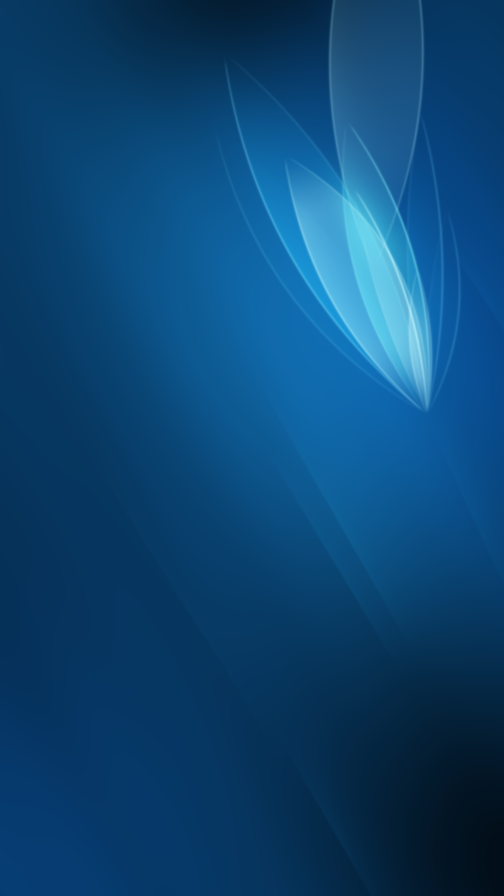
Write a Shadertoy shader that draws this background.

```glsl
// A cluster of translucent light petals over a deep blue slanted haze.
// Petals are parabolic leaves around an axis, composited as screened light;
// the backdrop is made of slanted gaussian glows, fine streaks and sine folds.

#define ASPECT 0.5625
#define ROOT vec2(0.4766, 0.5378)
#define SLANT vec2(0.498, -0.867)
#define RIM_WIDTH 0.0016
#define FOLD_STRENGTH 0.018
#define BASE_BLUE vec3(0.025, 0.215, 0.375)
#define HAZE_BLUE vec3(0.035, 0.185, 0.265)
#define ROYAL_BLUE vec3(0.0, 0.08, 0.24)
#define AZURE vec3(0.06, 0.43, 0.74)
#define CYAN vec3(0.25, 0.85, 0.92)
#define PALE vec3(0.62, 0.86, 0.95)

// Gaussian ellipse; size.x lies across the slant, size.y along it.
float glow(vec2 p, vec2 center, vec2 size) {
    vec2 q = p - center;
    vec2 local = vec2(dot(q, vec2(-SLANT.y, SLANT.x)), dot(q, SLANT)) / size;
    return exp(-dot(local, local));
}

// Screen blending keeps overlapping light below white.
void addLight(inout vec3 color, vec3 light) {
    color += light * (1.0 - color);
}

// Fine line from a to b with a soft sheet of light on its upper right.
float streak(vec2 p, vec2 a, vec2 b, float softness) {
    vec2 axis = b - a;
    float len = length(axis);
    vec2 dir = axis / len;
    float t = clamp(dot(p - a, dir) / len, 0.0, 1.0);
    float side = dot(p - a, vec2(-dir.y, dir.x));
    float line = exp(-pow(side / RIM_WIDTH, 2.0));
    float sheet = smoothstep(-0.003, 0.003, side) * exp(-max(side, 0.0) / softness);
    float fade = 4.0 * t * (1.0 - t);
    return fade * fade * (0.4 * line + sheet);
}

// bulge: left and right width; gain: body, left rim, right rim;
// fadeStart: position along the axis where the body begins to vanish.
void petal(inout vec3 color, vec2 p, vec2 root, vec2 tip, vec2 bulge,
           vec3 tint, vec3 gain, float fadeStart) {
    vec2 axis = tip - root;
    float len = length(axis);
    vec2 dir = axis / len;
    float t = dot(p - root, dir) / len;
    float side = dot(p - root, vec2(dir.y, -dir.x));
    float arch = max(4.0 * t * (1.0 - t), 0.0);
    float fromLeft = side + bulge.x * arch;
    float fromRight = bulge.y * arch - side;

    float aa = 1.2 / iResolution.y;
    float within = smoothstep(0.0, 0.04, t) * (1.0 - smoothstep(0.96, 1.0, t));
    float inside = smoothstep(-aa, aa, min(fromLeft, fromRight)) * within;
    float fade = smoothstep(0.0, 0.3, t) * (1.0 - smoothstep(fadeStart, 1.0, t));
    float sheen = 0.5 + 0.5 * exp(-max(fromLeft, 0.0) / 0.03);
    addLight(color, tint * gain.x * inside * fade * sheen);

    vec2 rim = exp(-pow(vec2(fromLeft, fromRight) / RIM_WIDTH, vec2(2.0)));
    float rimFade = within * sqrt(arch);
    addLight(color, mix(tint, PALE, 0.5) * dot(rim, gain.yz) * rimFade);
}

vec3 backdrop(vec2 p) {
    vec3 color = BASE_BLUE;
    color += HAZE_BLUE * 0.85 * glow(p, vec2(0.29, 0.64), vec2(0.15, 0.32));
    color += HAZE_BLUE * 0.25 * glow(p, vec2(0.40, 0.48), vec2(0.11, 0.22));
    color += ROYAL_BLUE * 0.65 * glow(p, vec2(0.50, 0.66), vec2(0.15, 0.32));
    color += ROYAL_BLUE * 0.35 * glow(p, vec2(0.02, 0.10), vec2(0.20, 0.30));

    // Shaded corners and edges
    color *= 1.0 - 0.75 * glow(p, vec2(0.58, 0.02), vec2(0.18, 0.27));
    color *= 1.0 - 0.62 * glow(p, vec2(0.27, 1.04), vec2(0.17, 0.13));
    color *= 1.0 - 0.18 * glow(p, vec2(-0.03, 0.33), vec2(0.14, 0.25));

    // Faint folds across the slant
    float across = dot(p, vec2(-SLANT.y, SLANT.x));
    float folds = sin(across * 31.0 + 0.7 * sin(p.y * 5.0)) + 0.6 * sin(across * 67.0 + 1.3);
    return color * (1.0 + FOLD_STRENGTH * folds);
}

void mainImage(out vec4 fragColor, in vec2 fragCoord) {
    vec2 p = fragCoord / iResolution.xy * vec2(ASPECT, 1.0);
    vec3 color = backdrop(p);

    // Slanted beams and hairlines
    addLight(color, AZURE * 0.15 * streak(p, vec2(0.280, 0.590), vec2(0.475, 0.250), 0.025));
    addLight(color, AZURE * 0.13 * streak(p, vec2(0.285, 0.520), vec2(0.460, 0.230), 0.030));
    addLight(color, AZURE * 0.07 * streak(p, vec2(0.460, 0.570), vec2(0.600, 0.270), 0.030));
    addLight(color, AZURE * 0.09 * streak(p, vec2(0.300, 0.200), vec2(0.450, -0.060), 0.020));
    addLight(color, AZURE * 0.05 * streak(p, vec2(0.090, 0.510), vec2(0.330, 0.130), 0.040));
    addLight(color, AZURE * 0.08 * streak(p, vec2(0.480, 0.760), vec2(0.610, 0.560), 0.025));

    // Halo behind the petals
    addLight(color, AZURE * 0.22 * glow(p, vec2(0.39, 0.72), vec2(0.10, 0.19)));

    // Outer veils
    petal(color, p, vec2(0.417, 0.70), vec2(0.423, 1.17), vec2(0.052), PALE, vec3(0.24, 0.22, 0.24), 0.35);
    petal(color, p, ROOT, vec2(0.240, 0.857), vec2(0.043, 0.030), AZURE, vec3(0.14, 0.16, 0.0), 0.40);
    petal(color, p, ROOT, vec2(0.250, 0.941), vec2(0.046, 0.045), AZURE, vec3(0.60, 0.45, 0.15), 0.40);
    petal(color, p, ROOT, vec2(0.469, 0.876), vec2(0.018, 0.021), AZURE, vec3(0.18, 0.10, 0.26), 0.40);
    petal(color, p, ROOT, vec2(0.499, 0.766), vec2(0.010, 0.024), AZURE, vec3(0.10, 0.05, 0.22), 0.40);

    // Bright heart
    petal(color, p, ROOT, vec2(0.3177, 0.8268), vec2(0.032, 0.050), PALE, vec3(0.46, 0.40, 0.25), 0.75);
    petal(color, p, ROOT, vec2(0.3867, 0.8659), vec2(0.036, 0.032), CYAN, vec3(0.50, 0.15, 0.45), 0.50);
    petal(color, p, ROOT, vec2(0.466, 0.700), vec2(0.014, 0.010), PALE, vec3(0.35, 0.25, 0.20), 0.50);
    petal(color, p, ROOT, vec2(0.395, 0.790), vec2(0.012, 0.018), PALE, vec3(0.30, 0.05, 0.60), 0.45);
    addLight(color, CYAN * 0.45 * glow(p, vec2(0.408, 0.745), vec2(0.022, 0.055)));

    fragColor = vec4(clamp(color, 0.0, 1.0), 1.0);
}
```
